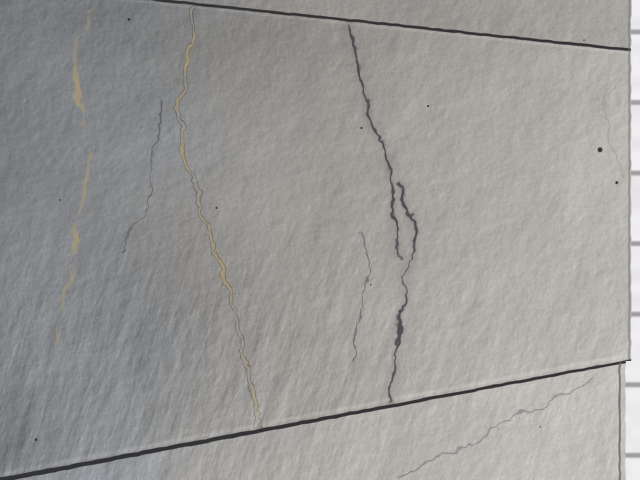
A WebGL 1 fragment shader for this texture:

```glsl
precision highp float;
uniform vec2 u_resolution;

float hash(vec2 p) {
  vec3 q = fract(vec3(p.xyx) * 0.1031);
  q += dot(q, q.yzx + 33.33);
  return fract((q.x + q.y) * q.z);
}

float noise(vec2 p) {
  vec2 i = floor(p), f = fract(p);
  f = f * f * (3.0 - 2.0 * f);
  return mix(mix(hash(i), hash(i + vec2(1.0, 0.0)), f.x),
             mix(hash(i + vec2(0.0, 1.0)), hash(i + 1.0), f.x), f.y);
}

float fbm(vec2 p) {
  float sum = 0.0, amp = 0.5;
  for (int i = 0; i < 5; i++) {
    sum += amp * noise(p);
    p = mat2(0.8, 0.6, -0.6, 0.8) * p * 2.05 + 7.3;
    amp *= 0.5;
  }
  return sum;
}

float segment(vec2 p, vec2 a, vec2 b) {
  vec2 pa = p - a, ba = b - a;
  return length(pa - ba * clamp(dot(pa, ba) / dot(ba, ba), 0.0, 1.0));
}

float path(vec2 p, vec2 a, vec2 b, vec2 c, vec2 d) {
  return min(segment(p, a, b), min(segment(p, b, c), segment(p, c, d)));
}

// Signed distance to a line, positive above it
float above(vec2 p, vec2 a, vec2 b) {
  vec2 dir = normalize(b - a);
  return dot(p - a, vec2(-dir.y, dir.x));
}

float stroke(float dist, float halfWidth, float aa) {
  return 1.0 - smoothstep(halfWidth - aa, halfWidth + aa, dist);
}

// Cleft stone: fine grain plus slanted ripples in the lower part
float relief(vec2 p, float rippleAmount) {
  vec2 along = mat2(0.95, 0.31, -0.31, 0.95) * p;
  return fbm(p * 18.0) + 0.3 * fbm(p * 75.0)
       + rippleAmount * fbm(along * vec2(42.0, 9.0));
}

// One jittered pit in some of the cells
float pits(vec2 p, float cells, float aa) {
  vec2 id = floor(p * cells);
  vec2 centre = 0.2 + 0.6 * vec2(hash(id + 3.1), hash(id + 8.7));
  float radius = mix(0.0012, 0.0032, hash(id + 5.5));
  float dist = length(fract(p * cells) - centre) / cells;
  return step(0.72, hash(id + 1.9)) * stroke(dist, radius, aa);
}

// White blocks separated by grey gaps
vec3 paleBlocks(vec2 p, float aa) {
  float pitch = 0.147;
  float gap = abs(fract(p.y / pitch + 0.15) - 0.5) * pitch;
  vec3 white = vec3(0.95, 0.95, 0.96) - 0.06 * noise(p * 40.0);
  return mix(white, vec3(0.62, 0.62, 0.63), stroke(gap, 0.005, aa + 0.002));
}

void main() {
  vec2 p = gl_FragCoord.xy / u_resolution.y;
  float aa = 0.8 / u_resolution.y;

  // Slab layout
  float top = above(p, vec2(0.33, 1.0), vec2(1.311, 0.896));
  float bottom = above(p, vec2(0.0, 0.0), vec2(1.293, 0.245));
  float upper = step(0.0, top), lower = step(bottom, 0.0);
  float middle = 1.0 - max(upper, lower);
  vec2 stone = p + upper * 4.7 + lower * 9.3;

  // Broad tone and raking light
  float tone = 0.45 + 0.165 * p.x + 0.07 * (1.0 - p.y) + 0.035 * lower;
  tone += 0.1 * (fbm(stone * 3.0) - 0.48);
  float ripple = 0.15 + 0.8 * (1.0 - smoothstep(0.25, 0.65, p.y))
               * (1.0 - 0.6 * smoothstep(0.5, 1.0, p.x));
  vec2 lightStep = vec2(-0.0028, 0.0018);
  tone += 0.42 * (relief(stone, ripple) - relief(stone + lightStep, ripple));
  tone += 0.02 * (noise(stone * 260.0) - 0.5);
  vec3 tint = mix(vec3(0.98, 1.0, 1.025), vec3(1.02, 1.0, 0.975),
                  smoothstep(0.1, 0.65, p.x + 0.3 * fbm(stone * 4.0) - 0.15));
  vec3 color = tone * tint;

  // Ochre veins
  vec2 q = p + 0.016 * (vec2(noise(p * 38.0), noise(p * 38.0 + 19.0)) - 0.5)
             + 0.006 * (vec2(noise(p * 130.0), noise(p * 130.0 + 31.0)) - 0.5);
  float wear = noise(p * 24.0 + 5.0);
  float veinLeft = min(
    path(q, vec2(0.208, 1.0), vec2(0.148, 0.878), vec2(0.17, 0.774), vec2(0.188, 0.653)),
    path(q, vec2(0.188, 0.653), vec2(0.156, 0.53), vec2(0.142, 0.4), vec2(0.066, 0.08)));
  float veinRight = min(
    path(q, vec2(0.403, 0.98), vec2(0.396, 0.878), vec2(0.368, 0.774), vec2(0.391, 0.653)),
    path(q, vec2(0.391, 0.653), vec2(0.443, 0.497), vec2(0.495, 0.34), vec2(0.538, 0.106)));
  float vein = min(veinLeft + 0.003 * (1.0 - smoothstep(0.2, 0.4, p.y)), veinRight);
  vec3 ochre = vec3(0.65, 0.59, 0.46);
  color = mix(color, ochre, middle * (0.25 + 0.55 * wear) * stroke(vein, 0.001 + 0.005 * wear, 0.002));
  color *= 1.0 - 0.22 * middle * stroke(abs(veinRight - 0.004), 0.001, 0.0015);

  // Dark cracks with soft shaded lips
  float crack = min(
    path(q, vec2(0.729, 0.948), vec2(0.773, 0.757), vec2(0.816, 0.653), vec2(0.83, 0.462)),
    min(path(q, vec2(0.83, 0.618), vec2(0.868, 0.514), vec2(0.845, 0.427), vec2(0.835, 0.33)),
        segment(q, vec2(0.835, 0.33), vec2(0.812, 0.158))));
  float hairline = min(
    path(q, vec2(0.333, 0.795), vec2(0.321, 0.67), vec2(0.312, 0.575), vec2(0.252, 0.479)),
    path(q, vec2(0.755, 0.514), vec2(0.769, 0.427), vec2(0.747, 0.34), vec2(0.738, 0.253)));
  float lowerCrack = path(q, vec2(1.241, 0.21), vec2(1.042, 0.115), vec2(0.95, 0.06), vec2(0.833, 0.01));
  float rustArc = path(q, vec2(1.305, 0.63), vec2(1.27, 0.71), vec2(1.25, 0.8), vec2(1.3, 0.84));
  vec3 crackColor = vec3(0.25, 0.26, 0.28);
  color *= 1.0 - 0.12 * middle * exp(-crack * 110.0);
  color = mix(color, crackColor, 0.85 * middle * stroke(crack, 0.0008 + 0.0026 * wear, aa + 0.0005));
  color = mix(color, crackColor, 0.55 * middle * stroke(hairline, 0.0005 + 0.0016 * wear, aa + 0.0005));
  color = mix(color, crackColor, 0.4 * lower * stroke(lowerCrack, 0.0014, aa + 0.0008));
  color = mix(color, vec3(0.6, 0.52, 0.49), 0.5 * stroke(rustArc, 0.001, 0.002));

  // Pits
  float hole = max(pits(stone, 6.0, aa), stroke(length(p - vec2(1.25, 0.688)), 0.005, aa));
  color = mix(color, vec3(0.14), 0.85 * hole);

  // Joints with a lit edge on the middle slab
  float chip = 0.002 * (noise(p * 70.0) - 0.5);
  color += 0.05 * middle * (stroke(abs(bottom - 0.012), 0.004, 0.003) + stroke(abs(top + 0.007), 0.002, 0.003));
  float joint = max(stroke(abs(top + chip), 0.0028, aa),
                    stroke(abs(bottom + chip), mix(0.005, 0.0025, p.x / 1.333), aa));
  color = mix(color, vec3(0.2, 0.2, 0.21), joint);

  // Right border
  float border = mix(1.311, 1.291, lower) + chip;
  color = mix(color, vec3(0.42), stroke(abs(p.x - border), 0.002, aa) * (0.5 + 0.4 * lower));
  color = mix(color, paleBlocks(p, aa), smoothstep(-aa, aa, p.x - border - 0.004 - 0.008 * lower));

  gl_FragColor = vec4(clamp(color, 0.0, 1.0), 1.0);
}
```
